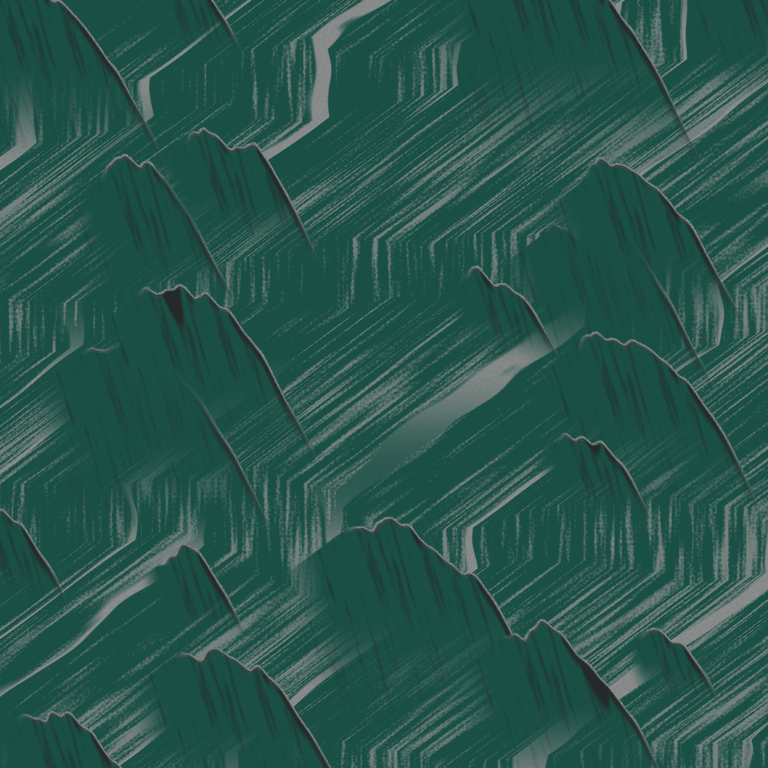
Give the GLSL for this texture, as a WebGL 1 fragment shader.

```glsl
precision highp float;
// Eroded teal terrain: grey hatched runoff, stepped channels and dark ragged cliffs.
uniform vec2 u_resolution;

float hash(float n) {
  return fract(sin(n * 12.9898) * 43758.5453);
}

vec2 gradientAt(vec2 cell) {
  float angle = 6.2832 * fract(sin(dot(cell, vec2(127.1, 311.7))) * 43758.5453);
  return vec2(cos(angle), sin(angle));
}

// Gradient noise, about -1 to 1
float noise(vec2 p) {
  vec2 i = floor(p), f = fract(p);
  vec2 u = f * f * f * (f * (f * 6.0 - 15.0) + 10.0);
  float low = mix(dot(gradientAt(i), f),
                  dot(gradientAt(i + vec2(1, 0)), f - vec2(1, 0)), u.x);
  float high = mix(dot(gradientAt(i + vec2(0, 1)), f - vec2(0, 1)),
                   dot(gradientAt(i + vec2(1, 1)), f - vec2(1, 1)), u.x);
  return 1.4 * mix(low, high, u.y);
}

// Constant along paths that run diagonally and jog straight up at intervals
float flowLine(vec2 p) {
  float diagonal = p.x - 1.33 * p.y;
  float y = p.y + 0.24 * noise(vec2(diagonal * 2.5, 3.4))
                + 0.012 * noise(vec2(diagonal * 22.0, 7.4));
  float k = y / 0.32;
  return p.x - 1.33 * 0.32 * (0.74 * floor(k) + min(fract(k), 0.74));
}

// Depth of a cliff top below its apex, at offset s across the face
float rimDepth(float s, float size, float id) {
  float ragged = 0.03 * noise(vec2(s * 18.0, id * 3.7))
               + 0.012 * noise(vec2(s * 60.0, id * 5.3));
  return 0.61 * max(-s, 0.0) + size * pow(clamp(s / size, 0.0, 2.0), 4.0)
       + ragged * smoothstep(-0.03, 0.02, s);
}

void main() {
  vec2 p = gl_FragCoord.xy / u_resolution.y;
  float soft = 1.0 / u_resolution.y;
  float q = flowLine(p);
  float speckle = noise(p * 290.0);

  // Channels: crisp on the lower right, feathering into hatching on the upper left
  float channel = 0.0, feed = 0.0;
  for (int i = 0; i < 13; i++) {
    float id = float(i) + 1.0;
    float centre = -1.1 + 0.17 * (id + 0.8 * hash(id));
    float d = q - centre + 0.011 * noise(vec2(p.y * 16.0, id * 2.3));
    float k = fract(p.y * 1.2 + hash(id + 40.0));
    float taper = (1.0 - k) * (1.0 - k) * smoothstep(0.0, 0.22, k);
    float width = 0.004 + 0.085 * taper * hash(id + 70.0);
    float present = smoothstep(-0.15, 0.1, noise(vec2(p.y * 2.2, id * 5.3)) + 0.1);
    float fray = 0.006 * noise(vec2(q * 90.0, p.y * 12.0));
    float body = (1.0 - smoothstep(-soft, soft, d))
               * smoothstep(-width - 0.006, -width + 0.002, d + fray);
    channel = max(channel, body * present);
    feed += present * (d < 0.0 ? 0.4 * exp(d / 0.06) : -0.35 * exp(-d / 0.035));
  }

  // Fine hatching drawn out along the flow
  float density = 0.65 * noise(vec2(q * 7.0, p.y * 3.0)) + feed;
  float hatch = noise(vec2(q * 110.0, p.y * 9.0))
              + 0.7 * noise(vec2(q * 210.0 + 9.0, p.y * 20.0));
  float ink = 0.8 * smoothstep(-0.1, 1.1, hatch + density + 0.35 * speckle);
  ink = max(ink, channel * (0.95 + 0.08 * speckle));
  float shade = 0.0;

  // Cliffs, laid from the top down so that lower ones stand in front
  for (int i = 0; i < 20; i++) {
    float id = float(i) + 1.0;
    vec2 cell = vec2(mod(float(i), 4.0), floor(float(i) / 4.0));
    vec2 apex = vec2((cell.x + hash(id + 11.0)) * 0.27 - 0.08,
                     1.06 - (cell.y + hash(id + 23.0)) * 0.2);
    float size = mix(0.05, 0.17, hash(id + 37.0));
    float t = apex.y - p.y;
    float s = p.x - apex.x - 0.3 * t;
    if (abs(s) > size * 2.0 || t < -0.06 || t > size * 2.0) continue;

    float rim = rimDepth(s, size, id);
    float slope = (rimDepth(s + 0.002, size, id) - rim) / 0.002;
    float depth = t - rim;
    float dist = depth / sqrt(1.0 + slope * slope);
    float fade = 1.0 - smoothstep(0.7, 1.8, t / size);
    float cover = smoothstep(-soft, soft, dist) * fade
                * smoothstep(-0.8 * size, -0.3 * size, s);

    // Steep strokes, dark gullies and the shadowed right flank
    float strokes = 0.4 * smoothstep(0.1, 0.7, noise(vec2(s * 130.0, t * 7.0))
                  + 0.3 * noise(vec2(s * 260.0, t * 40.0)));
    float gully = smoothstep(0.4, 0.5, noise(vec2(s * 16.0, id * 7.7)) - 0.5 * depth / size)
                * smoothstep(0.0, 0.02, s);
    float flank = (1.0 - smoothstep(0.003, 0.012, dist)) * smoothstep(0.8, 2.0, slope);
    ink *= 1.0 - cover;
    shade = mix(shade, max(strokes, 0.9 * max(gully, flank)), cover);

    // Broken rim: pale outside, dark inside
    float edge = (1.0 - smoothstep(0.0015, 0.0035, abs(dist))) * fade
               * smoothstep(-0.02, 0.01, s);
    ink = max(ink, edge * (0.8 + 0.4 * speckle));
    shade = mix(shade, smoothstep(-0.001, 0.002, dist + 0.001 * speckle), edge * 0.8);
  }

  vec3 teal = vec3(0.10, 0.31, 0.27);
  vec3 grey = vec3(0.55, 0.555, 0.55);
  vec3 charcoal = vec3(0.14, 0.15, 0.15);
  vec3 color = mix(teal, grey, clamp(ink, 0.0, 1.0));
  gl_FragColor = vec4(mix(color, charcoal, clamp(shade, 0.0, 1.0)), 1.0);
}
```
